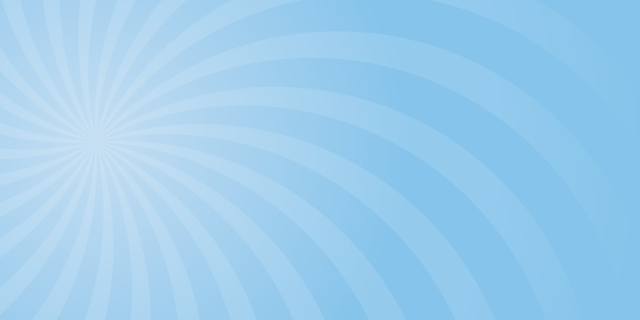
Give the GLSL for this background, as a WebGL 2 fragment shader.

```glsl
#version 300 es
precision highp float;

uniform vec2 u_resolution;
out vec4 outColor;

// Lengths are in canvas heights, angles in degrees
#define CENTER vec2(0.2995, 0.557)
#define ARM_COUNT 24.0
#define ARM_WIDTH 6.6
#define ARM_OFFSET 0.85
#define ARC_RADIUS 0.998
#define ARM_ALPHA 0.12
#define FADE_START 1.2
#define FADE_END 1.75
#define GLOW_RADIUS 0.98
#define GLOW_COLOR vec3(0.77, 0.87, 0.95)
#define SKY_COLOR vec3(0.525, 0.767, 0.92)

// Coverage of the curved arms, each edge a circular arc through the center
float armCoverage(vec2 p, float pixel) {
    float r = length(p);
    float bend = asin(min(r / (2.0 * ARC_RADIUS), 1.0));
    float startAngle = degrees(atan(p.y, p.x + 1e-6) + bend);

    // Angular distance to the nearest arm's middle line
    float period = 360.0 / ARM_COUNT;
    float offset = abs(fract((startAngle - ARM_OFFSET) / period + 0.5) - 0.5) * period;

    // Edge softness grows near the center, where arms merge into their mean
    float soft = degrees(0.75 * pixel / max(r, pixel));
    float arm = 1.0 - smoothstep(-soft, soft, offset - 0.5 * ARM_WIDTH);
    float merge = smoothstep(0.25 * period, period, soft);
    return mix(arm, ARM_WIDTH / period, merge);
}

void main() {
    float pixel = 1.0 / u_resolution.y;
    vec2 p = gl_FragCoord.xy * pixel - CENTER;
    float r = length(p);

    // Radial glow over the flat sky
    vec3 color = mix(GLOW_COLOR, SKY_COLOR, clamp(r / GLOW_RADIUS, 0.0, 1.0));

    // Pale arms dissolving toward their outer ends
    float fade = 1.0 - clamp((r - FADE_START) / (FADE_END - FADE_START), 0.0, 1.0);
    color = mix(color, vec3(1.0), ARM_ALPHA * fade * armCoverage(p, pixel));

    outColor = vec4(color, 1.0);
}
```
